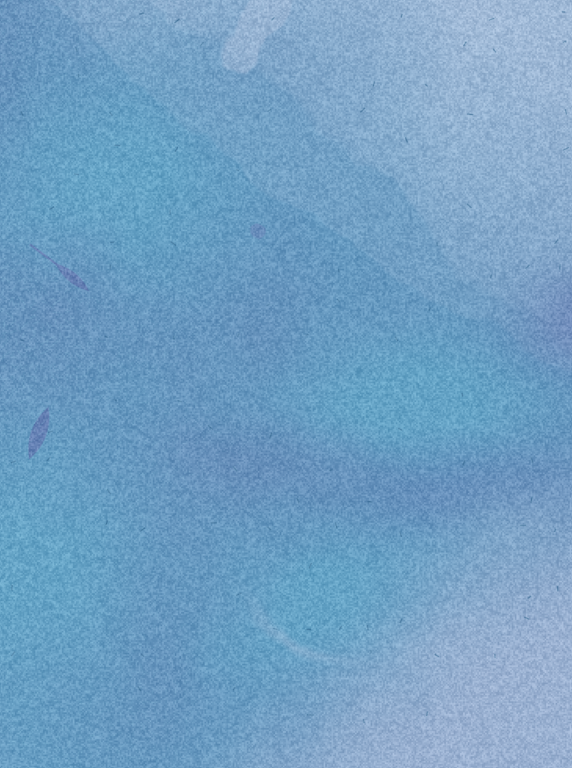
Give the GLSL for this texture, as a WebGL 1 fragment shader.

```glsl
precision highp float;
// Blue watercolour washes on grainy, fibrous paper with specks and leaf marks.
uniform vec2 u_resolution;

const vec3 PERIWINKLE = vec3(0.405, 0.560, 0.730);
const vec3 CYAN = vec3(0.395, 0.640, 0.775);
const vec3 PALE = vec3(0.660, 0.745, 0.855);
const vec3 LAVENDER = vec3(0.620, 0.700, 0.825);
const vec3 VIOLET = vec3(0.390, 0.470, 0.690);
const vec3 SPECK = vec3(0.230, 0.430, 0.580);
const vec3 FIBRE = vec3(0.500, 0.740, 0.840);
const float GRAIN_FINE = 0.125;
const float GRAIN_COARSE = 0.060;
const float SPECK_SHARE = 0.22;
const float FIBRE_SHARE = 0.65;
const float SOFT = 0.0012;

float hash(vec2 p) {
  vec3 q = fract(vec3(p.xyx) * 0.1031);
  q += dot(q, q.yzx + 33.33);
  return fract((q.x + q.y) * q.z);
}

float noise(vec2 p) {
  vec2 i = floor(p), f = fract(p);
  f = f * f * (3.0 - 2.0 * f);
  return mix(mix(hash(i), hash(i + vec2(1, 0)), f.x),
             mix(hash(i + vec2(0, 1)), hash(i + vec2(1, 1)), f.x), f.y);
}

// Centred fractal noise, roughly -0.5 to 0.5
float fbm(vec2 p) {
  float sum = 0.0, amp = 0.5;
  for (int i = 0; i < 5; i++) {
    sum += amp * (noise(p) - 0.5);
    p = mat2(1.6, 1.2, -1.2, 1.6) * p + 7.3;
    amp *= 0.5;
  }
  return sum;
}

float pool(vec2 p, vec2 centre, vec2 size) {
  vec2 d = (p - centre) / size;
  return exp(-dot(d, d));
}

float segment(vec2 p, vec2 a, vec2 b) {
  vec2 ab = b - a;
  return length(p - a - ab * clamp(dot(p - a, ab) / dot(ab, ab), 0.0, 1.0));
}

float ink(float d) { return 1.0 - smoothstep(-SOFT, SOFT, d); }

// Tapered leaf between two tips
float leaf(vec2 p, vec2 a, vec2 b, float width) {
  vec2 axis = normalize(b - a), q = p - 0.5 * (a + b);
  float t = 2.0 * dot(q, axis) / length(b - a);
  float across = abs(dot(q, vec2(-axis.y, axis.x)));
  return ink(across - width * (1.0 - t * t));
}

// One randomly turned short stroke per cell, in a share of the cells
float strokes(vec2 p, float cells, float share, float len, float radius) {
  vec2 id = floor(p * cells);
  vec2 centre = (id + 0.3 + 0.4 * vec2(hash(id + 3.1), hash(id + 9.7))) / cells;
  float angle = 6.2832 * hash(id + 17.3);
  vec2 reach = len * (0.4 + 0.6 * hash(id + 5.9)) * vec2(cos(angle), sin(angle));
  float d = segment(p, centre - reach, centre + reach) - radius;
  return step(hash(id + 31.7), share) * ink(d);
}

void main() {
  vec2 p = gl_FragCoord.xy / u_resolution.y;
  float cloud = fbm(p * 4.0 + 2.7);
  float detail = fbm(p * 17.0 + 8.1);
  vec2 w = p + 0.08 * vec2(cloud, fbm(p * 5.0 + 19.0));

  // Broad pools of cyan and periwinkle
  float tint = 0.42 + 0.9 * cloud;
  tint += 0.50 * pool(w, vec2(0.18, 0.75), vec2(0.15, 0.13));
  tint += 0.55 * pool(w, vec2(0.50, 0.48), vec2(0.20, 0.08));
  tint += 0.55 * pool(w, vec2(0.42, 0.22), vec2(0.13, 0.08));
  tint += 0.50 * pool(w, vec2(0.02, 0.22), vec2(0.17, 0.22));
  tint -= 0.45 * pool(w, vec2(0.36, 0.39), vec2(0.18, 0.06));
  tint -= 0.40 * pool(w, vec2(0.00, 0.90), vec2(0.14, 0.14));
  tint -= 0.35 * pool(w, vec2(0.22, 0.17), vec2(0.08, 0.12));
  vec3 col = mix(PERIWINKLE, CYAN, clamp(tint, 0.0, 1.0));
  col = mix(col, VIOLET, 0.35 * pool(w, vec2(0.60, 0.36), vec2(0.13, 0.05)));

  // Overlapping pale washes with dried edges, upper right
  float diagonal = dot(p, vec2(0.596, 0.803)) + 0.05 * cloud + 0.035 * detail;
  float outer = diagonal - 0.862 + 0.045 * sin(4.2 * p.x);
  float inner = diagonal - 0.925 + 0.05 * smoothstep(0.50, 0.60, p.x);
  float wash = smoothstep(-0.003, 0.004, outer) * 0.17;
  wash += smoothstep(-0.006, 0.010, inner) * (0.15 + 1.7 * clamp(inner, 0.0, 0.3));
  wash += 0.25 * pool(w, vec2(0.17, 1.0), vec2(0.12, 0.06));
  col = mix(col, PALE, clamp(wash + 0.35 * cloud * step(0.0, inner), 0.0, 0.95));
  col = mix(col, VIOLET, 0.55 * pool(w, vec2(0.75, 0.59), vec2(0.07, 0.06)));

  // Soft lavender wash, lower right
  float low = dot(p, vec2(0.671, -0.741)) - 0.175 + 0.14 * cloud + 0.03 * detail;
  col = mix(col, LAVENDER, 0.92 * smoothstep(-0.04, 0.20, low));

  // Pale drip at the top and curved streak below
  float drip = segment(p, vec2(0.312, 0.927), vec2(0.365, 1.01)) - 0.023 + 0.04 * detail;
  col = mix(col, PALE, 0.55 * smoothstep(0.003, -0.003, drip));
  float arc = abs(length(p - vec2(0.48, 0.33)) - 0.195 + 0.03 * detail);
  float arcFade = pool(p, vec2(0.38, 0.165), vec2(0.075, 0.06));
  col = mix(col, PALE, 0.42 * arcFade * smoothstep(0.012, 0.0, arc));

  // Leaf marks
  float marks = leaf(p, vec2(0.072, 0.657), vec2(0.116, 0.621), 0.0065);
  marks = max(marks, ink(segment(p, vec2(0.040, 0.681), vec2(0.076, 0.654)) - 0.0014));
  marks = max(marks, leaf(p, vec2(0.038, 0.402), vec2(0.063, 0.470), 0.0100));
  marks = max(marks, 0.6 * ink(length(p - vec2(0.337, 0.698)) - 0.011 + 0.035 * detail));
  col = mix(col, VIOLET, 0.75 * marks);

  // Fibres, denser to the left, then dark specks
  float fibres = 0.0;
  for (int i = 0; i < 3; i++) {
    vec2 q = p + 0.004 * detail + float(i) * vec2(3.37, 5.71);
    fibres = max(fibres, strokes(q, 62.0 + 9.0 * float(i), FIBRE_SHARE, 0.005, 0.0003));
  }
  col = mix(col, FIBRE, fibres * mix(0.30, 0.06, smoothstep(0.0, 0.5, p.x)));
  col = mix(col, SPECK, 0.65 * strokes(p + 4.0, 24.0, SPECK_SHARE, 0.0035, 0.0007));

  // Paper grain
  float grain = GRAIN_FINE * (noise(p * 490.0) - 0.5) + GRAIN_COARSE * (noise(p * 230.0) - 0.5);
  col += grain * vec3(1.08, 0.95, 0.80);
  gl_FragColor = vec4(clamp(col, 0.0, 1.0), 1.0);
}
```
